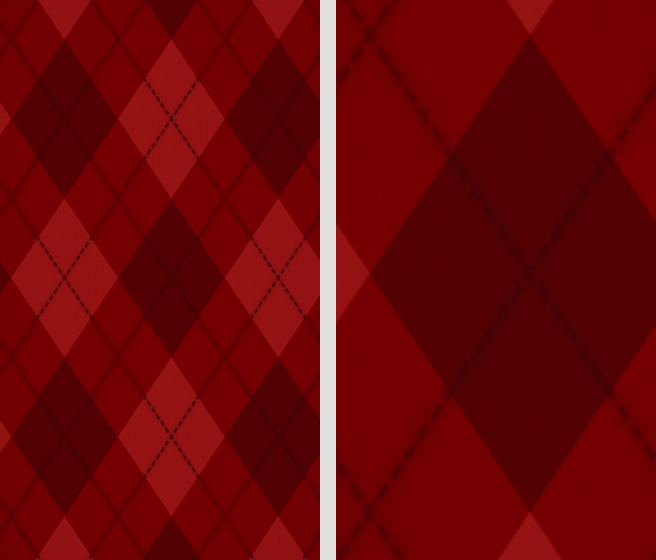
Left: the whole. Right: its middle third, enlarged.
A Shadertoy shader for this pattern:

```glsl
// Red argyle: a checkerboard lattice of touching light and dark diamonds on a
// mid-red ground, overlaid with two diagonal families of soft dashed stitches.
// Lattice coordinates give diamonds by L1 distance and stitches by sum/difference.

#define CELL vec2(0.1908, 0.2839)    // diamond width and height, in canvas heights
#define ANCHOR vec2(0.3060, 0.7878)  // centre of one light diamond
#define GROUND vec3(0.455, 0.00, 0.008)
#define LIGHT vec3(0.585, 0.07, 0.075)
#define DARK vec3(0.33, 0.005, 0.01)
#define THREAD vec3(0.20, 0.01, 0.02)
#define STITCH_WIDTH 0.0042
#define STITCHES 12.0                // dashes between neighbouring crossings
#define DASH_FILL 0.70
#define SOFTNESS 0.0013              // half width of every blurred edge
#define HALO_WIDTH 0.0065            // shaded cloth beside each stitch line
#define WEAVE_DEPTH 0.018

float hash(vec2 p) {
    return fract(sin(dot(p, vec2(127.1, 311.7))) * 43758.5453);
}

// Soft coverage of a signed distance, negative inside
float coverage(float dist) {
    float blur = max(SOFTNESS, 0.7 / iResolution.y);
    return 1.0 - smoothstep(-blur, blur, dist);
}

// Distance to the nearest line lying on the integers of "across"
float lineDistance(float across) {
    return abs(across - round(across)) / length(1.0 / CELL);
}

// One family of dashed lines, with a dash centred on every crossing
float stitches(float across, float along) {
    float dashLength = 0.5 * length(CELL) / STITCHES;
    float phase = along * STITCHES;
    float end = (abs(phase - round(phase)) - 0.5 * DASH_FILL) * dashLength;
    return coverage(lineDistance(across) - 0.5 * STITCH_WIDTH) * coverage(end);
}

// Faint cloth grain with slightly stronger vertical threads
float weave(vec2 p) {
    vec2 cell = floor(p * 256.0);
    float grain = hash(cell) - 0.5;
    float warp = hash(vec2(cell.x, 7.0)) - 0.5;
    return 1.0 + WEAVE_DEPTH * (grain + 0.6 * warp);
}

void mainImage(out vec4 fragColor, in vec2 fragCoord) {
    vec2 p = fragCoord / iResolution.y;
    vec2 q = (p - ANCHOR) / CELL;

    // Alternating diamonds
    vec2 id = round(q);
    vec2 local = abs(q - id);
    float isDark = mod(id.x + id.y, 2.0);
    float diamond = coverage((local.x + local.y - 0.5) / length(1.0 / CELL));
    float light = diamond * (1.0 - isDark);
    vec3 color = mix(GROUND, mix(LIGHT, DARK, isDark), diamond);

    // Dim halo along both diagonals
    float sum = q.x + q.y;
    float diff = q.x - q.y;
    float near = min(lineDistance(sum), lineDistance(diff)) / HALO_WIDTH;
    color = mix(color, THREAD, exp(-near * near) * mix(0.19, 0.10, light));

    // Dashed stitches, most visible on the light diamonds
    float stitch = max(stitches(sum, diff), stitches(diff, sum));
    color = mix(color, THREAD, stitch * mix(0.38, 0.75, light));

    // Cloth grain and gentle darkening toward the edges
    vec2 fromCentre = 2.0 * fragCoord / iResolution.xy - 1.0;
    float shade = 0.5 * dot(fromCentre, fromCentre);
    color *= weave(p) * (1.0 - 0.05 * shade * shade);
    fragColor = vec4(color, 1.0);
}
```
